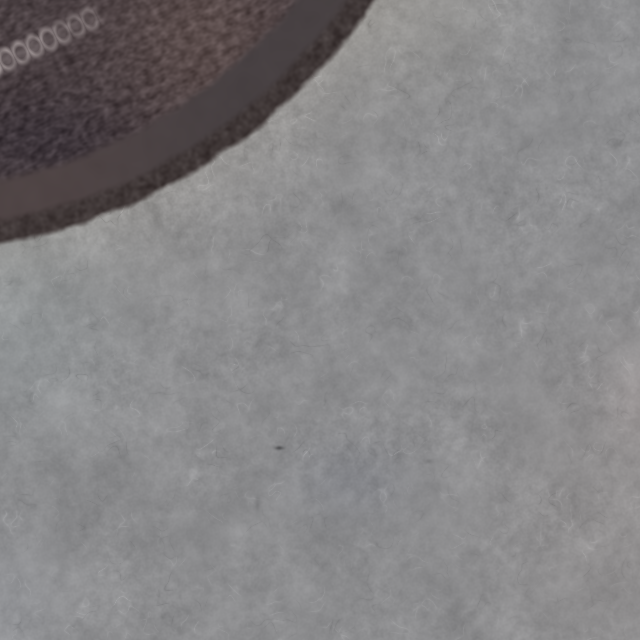
A Shadertoy shader for this texture:

```glsl
const vec2 DISC_CENTER = vec2(-0.153, 1.4945);
const float DISC_RADIUS = 0.888;
const float INNER_RADIUS = 0.79;

vec2 hashGradient(vec2 cell) {
    vec3 p = fract(vec3(cell.xyx) * vec3(0.1031, 0.1030, 0.0973));
    p += dot(p, p.yzx + 33.33);
    return fract((p.xx + p.yz) * p.zy) * 2.0 - 1.0;
}

float gradientNoise(vec2 p) {
    vec2 i = floor(p), f = fract(p);
    vec2 u = f * f * f * (f * (f * 6.0 - 15.0) + 10.0);
    vec2 e = vec2(0.0, 1.0);
    float low = mix(dot(hashGradient(i), f),
                    dot(hashGradient(i + e.yx), f - e.yx), u.x);
    float high = mix(dot(hashGradient(i + e.xy), f - e.xy),
                     dot(hashGradient(i + e.yy), f - e.yy), u.x);
    return mix(low, high, u.y);
}

float fbm(vec2 p, int octaves, float gain) {
    float sum = 0.0, amplitude = 1.0;
    for (int i = 0; i < octaves; i++) {
        sum += amplitude * gradientNoise(p);
        p = mat2(1.6, 1.2, -1.2, 1.6) * p + 17.3;
        amplitude *= gain;
    }
    return sum;
}

// Soft elliptical spot, 1 at its centre
float spot(vec2 p, vec2 center, vec2 size) {
    vec2 d = (p - center) / size;
    return exp(-dot(d, d));
}

vec2 rotate(vec2 p, float angle) {
    float c = cos(angle), s = sin(angle);
    return vec2(c * p.x + s * p.y, c * p.y - s * p.x);
}

// Short thin strands, sparse along the zero lines of warped noise
float fibres(vec2 p, float scale) {
    vec2 warp = vec2(gradientNoise(p * 30.0), gradientNoise(p * 30.0 + 50.0));
    float strand = exp(-22.0 * abs(gradientNoise(p * scale + warp)));
    return strand * smoothstep(0.05, 0.40, gradientNoise(p * scale * 0.6 + 21.0));
}

vec3 concrete(vec2 p, float rimDistance) {
    vec3 color = vec3(0.548, 0.549, 0.556);

    // Broad light and tint
    float nearRim = exp(-max(rimDistance, 0.0) / 0.090);
    color += vec3(0.046, 0.037, 0.022) * nearRim;
    color += vec3(0.020, 0.018, 0.010) * spot(p, vec2(0.66, 0.98), vec2(0.16, 0.12));
    color += vec3(0.003, 0.016, 0.018) * spot(p, vec2(0.02, 0.50), vec2(0.16, 0.18));
    color += vec3(0.032, 0.036, 0.042) * spot(p, vec2(0.00, 0.05), vec2(0.10, 0.12));
    color += vec3(0.018, 0.008, 0.002) * spot(p, vec2(1.00, 0.20), vec2(0.22, 0.28));
    color += vec3(0.030, 0.018, 0.016) * spot(p, vec2(1.00, 0.38), vec2(0.06, 0.08));

    // Stains and pale patches
    color += 0.034 * spot(p, vec2(0.124, 0.370), vec2(0.05, 0.05));
    color -= 0.030 * spot(p, vec2(0.130, 0.220), vec2(0.07, 0.05));
    color -= vec3(0.028, 0.024, 0.014) * spot(p, vec2(0.55, 0.25), vec2(0.09, 0.06));
    color -= 0.055 * spot(p, vec2(0.535, 0.676), vec2(0.028, 0.018));
    color -= 0.024 * spot(p, vec2(0.70, 0.88), vec2(0.05, 0.04));

    // Clouds, patchy grain and strands
    float patches = smoothstep(-0.4, 0.5, gradientNoise(p * 8.0 + 60.0));
    float strength = mix(0.65, 1.15, patches) + 0.35 * nearRim;
    float clouds = 0.052 * fbm(p * 11.0 + 3.7, 3, 0.7);
    float grain = 0.042 * fbm(p * 55.0 + 8.1, 3, 0.75);
    float strands = 0.055 * fibres(p, 48.0) - 0.045 * fibres(p + 7.3, 42.0);
    color += clouds + strength * (grain + strands);

    // Small pits
    color -= 0.20 * spot(p, vec2(0.436, 0.300), vec2(0.007, 0.003));
    color -= 0.07 * spot(p, vec2(0.670, 0.279), vec2(0.008, 0.004));
    color -= 0.07 * spot(p, vec2(0.403, 0.214), vec2(0.005, 0.012));
    return color;
}

// Blurred pale chain of hollow links, fading to the right
float linkChain(vec2 p, float blur) {
    vec2 q = rotate(p - vec2(0.0, 0.902), 0.455);
    float spacing = 0.024;
    vec2 local = vec2(mod(q.x, spacing) - 0.5 * spacing, q.y);
    float ring = abs(length(local * vec2(1.0, 0.70)) - 0.0105) - 0.0030;
    float links = 1.0 - smoothstep(-blur, blur, ring);
    float core = 0.40 * exp(-pow(q.y / 0.013, 2.0));
    float span = smoothstep(0.180, 0.160, q.x);
    float wear = 0.95 + 0.6 * gradientNoise(p * 70.0);
    return max(links, core) * span * wear * mix(1.0, 0.6, smoothstep(0.02, 0.15, q.x));
}

vec3 pebbledFace(vec2 p, float blur) {
    vec3 color = vec3(0.287, 0.247, 0.257);
    color += vec3(0.064, 0.048, 0.034) * spot(p, vec2(0.32, 0.95), vec2(0.14, 0.16));
    color -= vec3(0.050, 0.042, 0.030) * spot(p, vec2(0.06, 0.78), vec2(0.16, 0.07));
    vec2 grainPoint = rotate(p, 0.45) * vec2(60.0, 84.0);
    float grain = gradientNoise(grainPoint) + 0.6 * gradientNoise(grainPoint * 1.9 + 9.0);
    color += 0.120 * grain * vec3(1.0, 0.95, 0.97);
    color += 0.026 * fbm(p * 12.0, 2, 0.5);
    return mix(color, vec3(0.62, 0.58, 0.58), clamp(0.85 * linkChain(p, blur), 0.0, 1.0));
}

vec3 rim(vec2 p, float radius) {
    vec3 color = mix(vec3(0.310, 0.268, 0.270), vec3(0.280, 0.253, 0.260),
                     smoothstep(0.05, 0.40, p.x));
    float bevel = smoothstep(0.845, 0.862, radius + 0.008 * gradientNoise(p * 20.0));
    color = mix(color, vec3(0.246, 0.214, 0.212), bevel);
    color += 0.085 * bevel * fbm(p * 60.0, 2, 0.7);
    return color + 0.012 * fbm(p * 25.0, 2, 0.6);
}

void mainImage(out vec4 fragColor, in vec2 fragCoord) {
    vec2 p = fragCoord / iResolution.y;
    float blur = max(0.004, 1.0 / iResolution.y);
    float radius = length(p - DISC_CENTER);
    float roughness = 0.006 * fbm(p * 22.0 + 5.0, 3, 0.6);
    float rimDistance = radius - DISC_RADIUS + roughness;

    // Face, smooth rim, then ground outside the disc
    float innerEdge = radius - INNER_RADIUS + 0.8 * roughness;
    vec3 disc = mix(pebbledFace(p, blur), rim(p, radius),
                    smoothstep(-0.010, 0.010, innerEdge));
    vec3 ground = concrete(p, rimDistance);
    vec3 color = mix(disc, ground, smoothstep(-1.4 * blur, 1.8 * blur, rimDistance));
    fragColor = vec4(clamp(color, 0.0, 1.0), 1.0);
}
```
